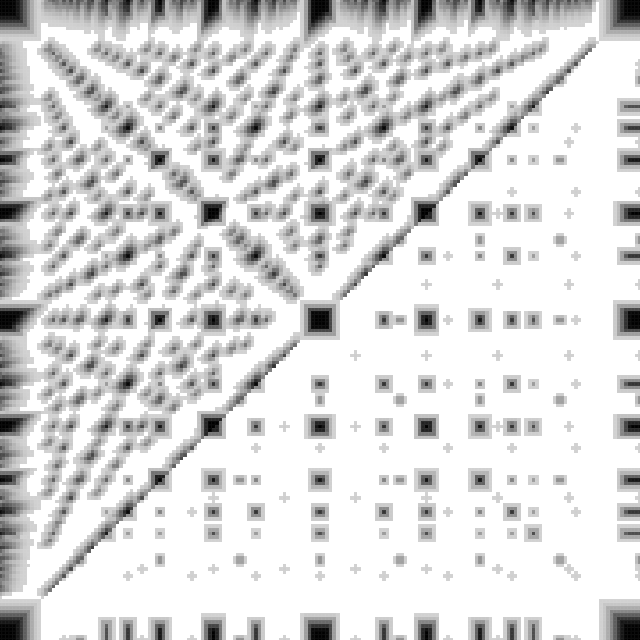
Write a WebGL 1 fragment shader that draws this pattern.

```glsl
precision highp float;
// Draws a gray mosaic of square spots at rational points, denser above the diagonal.
uniform vec2 u_resolution;

const float CELLS = 180.0;

// Offset, in cells, from the closest point whose coordinates are n / q.
vec2 offsetToRational(vec2 cell, vec2 q) {
  return cell - floor(cell / CELLS * q + 0.5) / q * CELLS;
}

// Spots on the product grid of small denominators, longest along the border.
float productSpots(vec2 cell) {
  float depth = -1.0;
  for (int i = 1; i <= 6; i++) {
    for (int j = 1; j <= 6; j++) {
      vec2 q = vec2(float(i), float(j));
      vec2 radius = 0.7 + 9.3 / q;
      float onBorder = step(min(q.x, q.y), 1.5);
      radius = mix(radius, vec2(min(radius.x, radius.y)), mix(0.85, 0.45, onBorder));
      // Unequal large denominators leave only faint spots.
      radius -= 0.9 * step(19.0, q.x * q.y) * step(0.5, abs(q.x - q.y));
      if (i == 1 && j == 1) radius += 1.5;
      vec2 inside = radius - abs(offsetToRational(cell, q));
      inside *= min(vec2(1.0), 5.3 / radius);
      depth = max(depth, min(inside.x, inside.y));
    }
  }
  return depth;
}

// Spots that share one denominator on both axes.
float sharedSpots(vec2 cell) {
  float depth = -1.0;
  bool upper = cell.y >= cell.x;
  for (int i = 2; i <= 13; i++) {
    float q = float(i);
    vec2 d = offsetToRational(cell, vec2(q));
    if (upper) {
      // Stretch the spots along the border inward, except at the corners.
      vec2 border = step(0.499, abs((cell - d) / CELLS - 0.5));
      if (border.x + border.y > 1.5) continue;
      d *= mix(vec2(1.0), vec2(0.36), border);
      float square = max(abs(d.x), abs(d.y));
      float slanted = max(abs(d.x + d.y) * 0.42, abs(d.x - d.y) * 0.62);
      float dist = q < 4.5 ? square : slanted;
      dist += 0.35 * max(d.x - d.y, 0.0);
      depth = max(depth, min(5.3, 1.1 + 11.0 / q) - dist);
    } else if (i == 8) {
      depth = max(depth, 2.0 - length(d));
    } else if (i == 9 || i == 10) {
      depth = max(depth, 0.4 * (10.5 / q - length(d)));
    }
  }
  return depth;
}

void main() {
  vec2 grid = gl_FragCoord.xy / u_resolution * CELLS + 0.5;
  vec2 cell = floor(grid);
  float depth = max(productSpots(cell), sharedSpots(cell));

  // White outside, a flat light rim, then a ramp to black.
  float gray = 1.0;
  if (depth > 0.0) gray = 0.82 * (1.0 - smoothstep(0.2, 3.7, depth));

  // Soft seams between the cells.
  vec2 toEdge = 0.5 - abs(fract(grid) - 0.5);
  float seam = 1.0 - smoothstep(0.0, 0.3, min(toEdge.x, toEdge.y));
  gray = mix(gray, 1.0, 0.05 * seam);

  gl_FragColor = vec4(vec3(gray), 1.0);
}
```
